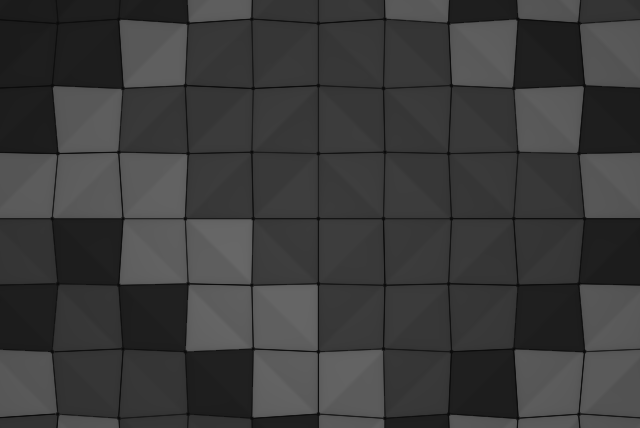
A Shadertoy shader for this pattern:

```glsl
// Wall of dark grey square panels, gently buckled, with thin black seams.

const float PANEL_SIZE = 0.1538;            // of canvas height
const vec2 CENTRE = vec2(0.4975, 0.489);    // of canvas size
const float BUCKLE = 0.011;
const float SEAM_HALF_WIDTH = 0.010;
const float SEAM_TONE = 0.045;
const float DARK = 0.123;
const float MID = 0.219;
const float LIGHT = 0.372;

float hash(vec2 p) {
    return fract(sin(dot(p, vec2(127.1, 311.7))) * 43758.5453);
}

// Triangle wave: 1 on even integers, -1 on odd ones.
float zigzag(float t) {
    return 2.0 * abs(mod(t, 2.0) - 1.0) - 1.0;
}

// Corners move alternately towards and away from the centre.
float seamPosition(float index, float along) {
    return index * (1.0 + BUCKLE * zigzag(index) * zigzag(along));
}

// Diagonal bands of tone surround a plain middle block.
float panelTone(vec2 cell) {
    float rise = cell.x + cell.y;
    float fall = cell.x - cell.y;
    if (fall < -4.5) return fall > -5.5 ? LIGHT : DARK;
    if (fall > 4.5) return fall < 5.5 ? DARK : LIGHT;
    if (rise > 3.5) {
        if (rise > 6.5) return MID;
        return abs(rise - 5.0) < 0.5 ? DARK : LIGHT;
    }
    if (rise > -2.5) return MID;
    if (rise > -4.5) return LIGHT;
    if (rise > -5.5) return DARK;
    if (rise > -6.5) return MID;
    float pick = hash(cell);
    return pick < 0.4 ? DARK : (pick < 0.7 ? MID : LIGHT);
}

// Two soft triangular facets, creased across the direction to the centre.
float facetShade(vec2 p, vec2 cell) {
    vec2 local = p - cell;
    vec2 outward = mix(1.0 - local, local, step(0.0, cell));
    float crease = outward.x + outward.y - 1.0;
    float side = smoothstep(-0.05, 0.05, crease) - 0.5;
    float strength = mix(0.05, 0.10, hash(cell + 17.0));
    return 1.0 + strength * zigzag(cell.x + cell.y) * side * (1.0 - 0.6 * abs(crease));
}

// Coverage of a seam whose weight varies from edge to edge.
float seamCover(float dist, vec2 edge, float pixel) {
    float weight = mix(0.6, 1.0, hash(edge));
    float blur = max(pixel, 0.012);
    return weight * (1.0 - smoothstep(SEAM_HALF_WIDTH - 0.5 * blur,
                                     SEAM_HALF_WIDTH + 0.5 * blur, dist));
}

void mainImage(out vec4 fragColor, in vec2 fragCoord) {
    float scale = iResolution.y * PANEL_SIZE;
    vec2 p = (fragCoord - CENTRE * iResolution.xy) / scale;
    float pixel = 1.0 / scale;

    // Nearest seams, and the panel they bound
    vec2 nearest = floor(p + 0.5);
    vec2 seam = vec2(seamPosition(nearest.x, p.y), seamPosition(nearest.y, p.x));
    vec2 cell = nearest - 1.0 + step(seam, p);
    vec2 dist = abs(p - seam);

    // Panel face, lit from the middle
    float glow = 1.09 - 0.035 * length(p);
    float tone = panelTone(cell) * glow * facetShade(p, cell);
    tone *= 1.0 - 0.10 * exp(-22.0 * min(dist.x, dist.y));

    // Seams and the dark pin at each corner
    float upright = seamCover(dist.x, vec2(nearest.x, floor(p.y)), pixel);
    float level = seamCover(dist.y, vec2(floor(p.x), nearest.y) + 41.0, pixel);
    float pin = 1.0 - smoothstep(0.012, 0.030 + pixel, length(dist));
    tone = mix(tone, SEAM_TONE, max(max(upright, level), pin));

    fragColor = vec4(vec3(tone), 1.0);
}
```
